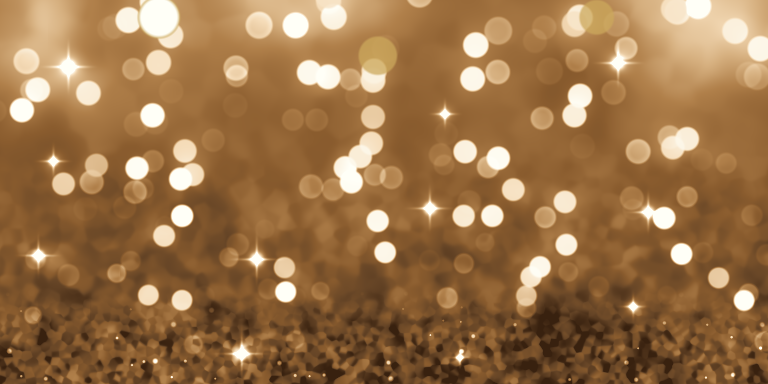
This background is drawn by a Shadertoy shader. Its source:

```glsl
// Warm golden bokeh: soft light discs and star sparkles over blurred brown glitter.

const int FAINT_DISCS = 90;
const int BRIGHT_DISCS = 62;
const int GOLD_DISCS = 3;
const int STARS = 11;
const float EDGE = 0.004;
const vec3 GOLD = vec3(0.80, 0.66, 0.36);

// Tone scale from deep brown (0) to warm white (6)
const vec3 TONES[7] = vec3[7](
    vec3(0.22, 0.13, 0.06), vec3(0.40, 0.27, 0.15), vec3(0.54, 0.36, 0.18),
    vec3(0.69, 0.50, 0.29), vec3(0.84, 0.69, 0.50), vec3(0.96, 0.86, 0.72),
    vec3(1.00, 1.00, 0.97));

vec3 toneColor(float tone) {
    float t = clamp(tone, 0.0, 5.999);
    int i = int(t);
    return mix(TONES[i], TONES[i + 1], fract(t));
}

vec3 hash3(vec2 p) {
    vec3 q = fract(p.xyx * vec3(0.1031, 0.1030, 0.0973));
    q += dot(q, q.yxz + 33.33);
    return fract((q.xxy + q.yzz) * q.zyx);
}

// Even scatter over the unit square
vec2 scatter(float index, vec2 shift) {
    return fract(shift + index * vec2(0.7549, 0.5698));
}

// Smooth cellular noise: random cell values blended by distance, about -0.5 to 0.5
float cellNoise(vec2 p, float sharpness) {
    vec2 cell = floor(p);
    float total = 0.0, weight = 0.0;
    for (int y = -1; y <= 1; y++)
    for (int x = -1; x <= 1; x++) {
        vec2 id = cell + vec2(x, y);
        vec3 h = hash3(id + 57.0);
        vec2 d = p - id - h.xy;
        float w = exp(-sharpness * dot(d, d));
        total += w * h.z;
        weight += w;
    }
    return total / max(weight, 1e-5) - 0.5;
}

// Sparse round specks, one candidate per cell
float specks(vec2 p, float chance) {
    vec3 h = hash3(floor(p) + 211.0);
    float d = length(fract(p) - mix(vec2(0.3), vec2(0.7), h.xy));
    float radius = mix(0.10, 0.28, fract(h.z * 37.0));
    return step(h.z, chance) * smoothstep(radius, radius * 0.3, d);
}

float glow(vec2 p, vec2 center, vec2 size) {
    vec2 d = (p - center) / size;
    return exp(-dot(d, d));
}

float disc(float d, float radius) {
    return 1.0 - smoothstep(radius - EDGE, radius + EDGE, d);
}

float star(vec2 d, float size) {
    vec2 a = abs(d);
    vec2 reach = max(1.0 - a / size, 0.0);
    vec2 thin = exp(-a * a / 1.3e-5);
    float rays = reach.x * reach.x * thin.y + reach.y * reach.y * thin.x;
    float r2 = dot(d, d) / (size * size);
    return 3.5 * rays + 6.5 * exp(-r2 * 32.0) + 1.3 * exp(-r2 * 5.0);
}

// Blurred backdrop, with finer and harder grain toward the bottom
float backdrop(vec2 p) {
    float tone = mix(1.25, 2.1, smoothstep(0.0, 0.75, p.y));
    float low = 1.0 - smoothstep(0.08, 0.26, p.y);
    float middle = 1.0 - smoothstep(0.2, 0.7, p.y);
    tone += 1.1 * cellNoise(p * 5.0, 4.0);
    tone += mix(0.4, 1.2, middle) * cellNoise(p * 17.0 + 9.0, 5.0);
    tone += 1.4 * middle * cellNoise(p * 32.0 + 3.0, 5.0);
    tone += 2.6 * low * cellNoise(p * 60.0, 7.0);
    tone += 3.5 * low * specks(p * 28.0, 0.14);
    float haze = 2.0 * glow(p, vec2(0.10, 0.93), vec2(0.20, 0.20))
               + 1.7 * glow(p, vec2(0.78, 1.04), vec2(0.32, 0.16))
               + 2.8 * glow(p, vec2(1.86, 0.97), vec2(0.30, 0.17));
    return tone + haze * (1.0 + 0.7 * cellNoise(p * 8.0 + 21.0, 4.0));
}

void mainImage(out vec4 fragColor, in vec2 fragCoord) {
    vec2 p = fragCoord / iResolution.y;
    float aspect = iResolution.x / iResolution.y;
    float tone = backdrop(p);

    // Translucent discs with a slightly brighter rim
    for (int i = 0; i < FAINT_DISCS; i++) {
        vec3 h = hash3(vec2(i, 17));
        vec2 c = scatter(float(i), vec2(0.13, 0.41)) + 0.12 * (h.xy - 0.5);
        c = vec2(c.x * aspect, mix(0.12, 1.0, c.y));
        float radius = mix(0.023, 0.034, c.y) * mix(0.9, 1.1, h.x);
        float d = length(p - c);
        float rim = mix(0.8, 1.0, smoothstep(0.5, 0.95, d / radius));
        tone += disc(d, radius) * rim * mix(0.2, 1.9, h.z * h.z);
    }

    // Bright discs, scattered in loose pairs
    for (int i = 0; i < BRIGHT_DISCS; i++) {
        vec3 h = hash3(vec2(i, 83));
        vec2 c = scatter(float(i / 2), vec2(0.62, 0.27));
        c = vec2(c.x * aspect, mix(0.06, 0.98, pow(c.y, 0.75)));
        c += (h.xy - 0.5) * vec2(0.22, 0.14);
        float radius = mix(0.025, 0.034, c.y);
        float d = length(p - c);
        tone += 0.5 * exp(-d * d / (radius * radius * 2.2));
        tone = mix(tone, mix(4.7, 6.2, sqrt(h.z)), disc(d, radius) * mix(0.8, 1.0, h.z));
    }

    for (int i = 0; i < STARS; i++) {
        vec3 h = hash3(vec2(i, 149));
        vec2 c = scatter(float(i), vec2(0.05, 0.38)) * vec2(aspect, 0.88);
        tone += star(p - c, mix(0.04, 0.095, h.z));
    }
    vec3 color = toneColor(tone);

    // Large golden discs near the top; the first one burns out to white
    for (int i = 0; i < GOLD_DISCS; i++) {
        float k = float(i);
        vec2 c = vec2((0.207 + 0.285 * k) * aspect, 0.905 + 0.05 * cos(k * 3.14159));
        float d = length(p - c);
        vec3 fill = i == 0 ? mix(TONES[6], GOLD, smoothstep(0.045, 0.058, d)) : GOLD;
        color = mix(color, fill, disc(d, 0.055 - 0.005 * k) * (i == 0 ? 1.0 : 0.75));
    }
    fragColor = vec4(color, 1.0);
}
```
